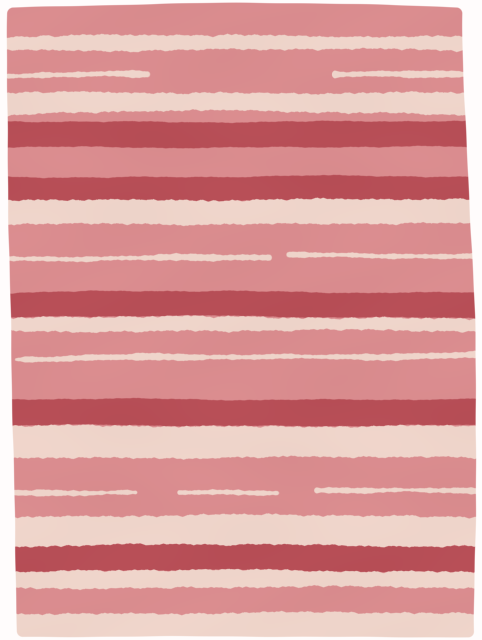
Reproduce this pattern procedurally as a WebGL 1 fragment shader.

```glsl
precision highp float;
// Hand-painted rose, cream and crimson stripes with broken brush lines on a pale sheet.
uniform vec2 u_resolution;

const float PI = 3.14159;
const float WIDTH = 0.754; // canvas width when its height is 1

const vec3 PAPER = vec3(1.0, 0.99, 0.99);
const vec3 ROSE = vec3(0.853, 0.548, 0.558);
const vec3 CREAM = vec3(0.935, 0.832, 0.792);
const vec3 CRIMSON = vec3(0.716, 0.306, 0.338);

float hash(float n) {
  return fract(sin(n * 91.7) * 4375.5);
}

// Distance to the nearest jittered point on a line, about 0 to 1.
float cellNoise(float x, float seed) {
  float cell = floor(x);
  float nearest = 1.0;
  for (int i = -1; i <= 1; i++) {
    float c = cell + float(i);
    nearest = min(nearest, abs(x - c - hash(c + seed)));
  }
  return nearest;
}

// Slow drift of a hand-drawn line.
float drift(float x, float seed) {
  return 0.0013 * sin(x * 9.0 + seed) + 0.0008 * sin(x * 23.0 + seed * 2.3)
       + 0.0004 * sin(x * 61.0 + seed * 3.7);
}

// Small bristle marks along an edge.
float bristle(float x, float seed) {
  return 0.0034 * (cellNoise(x * 42.0, seed) - 0.3)
       + 0.0022 * (cellNoise(x * 105.0, seed + 5.0) - 0.3);
}

float arch(float x) {
  return sin(PI * clamp(x / WIDTH, 0.0, 1.0));
}

float edge(float x, float y, float rough) {
  float seed = y * 157.0;
  return y - 0.0015 * arch(x) + drift(x, seed) + rough * bristle(x, seed);
}

float cover(float dist, float soft) {
  return 1.0 - smoothstep(-soft, soft, dist);
}

// Full-width stripe; bow lifts the middle of its lower edge.
float band(vec2 p, float top, float bottom, float rough, float bow, float soft) {
  float upper = edge(p.x, top, rough);
  float lower = edge(p.x, bottom, rough) - bow * arch(p.x);
  return cover(max(upper - p.y, p.y - lower), soft);
}

// Thin brush line between two ends, with uneven thickness and rounded tips.
float dash(vec2 p, float y, float start, float end, float soft) {
  float seed = y * 83.0 + start * 11.0;
  float halfWidth = 0.0042 + 0.7 * drift(p.x * 1.6, seed + 2.0) + 0.6 * bristle(p.x, seed);
  float along = max(max(start + 0.004 - p.x, p.x - end + 0.004), 0.0);
  float across = p.y - y - drift(p.x, seed);
  return cover(length(vec2(along, across)) - halfWidth, soft);
}

// Slightly skewed painted sheet with rounded corners.
float sheet(vec2 p, float radius, float soft) {
  float wobble = 0.6 * drift(p.y, 4.0);
  float left = 0.012 + 0.014 * smoothstep(0.22, 1.0, p.y) + wobble;
  float right = 0.724 + 0.021 * smoothstep(0.0, 0.65, p.y)
              - 0.004 * smoothstep(0.8, 1.0, p.y) + wobble;
  float top = 0.012 - 0.007 * arch(p.x) + 0.5 * drift(p.x, 7.0);
  float bottom = 0.995 + 0.5 * drift(p.x, 2.0);
  vec2 d = vec2(max(left - p.x, p.x - right), max(top - p.y, p.y - bottom)) + radius;
  return cover(length(max(d, 0.0)) + min(max(d.x, d.y), 0.0) - radius, soft);
}

void main() {
  vec2 uv = gl_FragCoord.xy / u_resolution;
  vec2 p = vec2(uv.x * WIDTH, 1.0 - uv.y); // y runs downward
  float soft = max(0.0013, 0.8 / u_resolution.y);

  // Crimson stripes, fairly clean edges
  float crimson = band(p, 0.191, 0.231, 0.35, 0.0, soft);
  crimson = max(crimson, band(p, 0.277, 0.315, 0.35, 0.0, soft));
  crimson = max(crimson, band(p, 0.457, 0.496, 0.35, 0.0, soft));
  crimson = max(crimson, band(p, 0.625, 0.666, 0.35, 0.0, soft));
  crimson = max(crimson, band(p, 0.852, 0.893, 0.35, 0.0, soft));

  // Cream stripes, ragged edges
  float cream = band(p, 0.057, 0.079, 0.9, 0.0, soft);
  cream = max(cream, band(p, 0.146, 0.182, 0.9, 0.008, soft));
  cream = max(cream, band(p, 0.313, 0.351, 0.9, 0.0, soft));
  cream = max(cream, band(p, 0.497, 0.518, 0.9, 0.0, soft));
  cream = max(cream, band(p, 0.667, 0.716, 0.9, 0.0, soft));
  cream = max(cream, band(p, 0.807, 0.853, 0.9, 0.0, soft));
  cream = max(cream, band(p, 0.893, 0.919, 0.9, 0.0, soft));
  cream = max(cream, band(p, 0.959, 1.02, 0.9, 0.0, soft));

  // Broken brush lines, and one unbroken line on a slight slope
  float lines = max(dash(p, 0.117, -0.1, 0.233, soft), dash(p, 0.115, 0.521, 0.9, soft));
  lines = max(lines, max(dash(p, 0.403, -0.1, 0.424, soft), dash(p, 0.400, 0.449, 0.9, soft)));
  lines = max(lines, dash(p + vec2(0.0, 0.009 * (p.x - 0.37)), 0.558, 0.022, 0.9, soft));
  lines = max(lines, max(dash(p, 0.769, -0.1, 0.216, soft), dash(p, 0.769, 0.277, 0.437, soft)));
  lines = max(lines, dash(p, 0.767, 0.492, 0.9, soft));

  // Layer the paint with a faint uneven wash
  vec3 color = mix(ROSE, CRIMSON, crimson);
  color = mix(color, CREAM, max(cream, lines));
  color += 0.005 * sin(p.x * 17.0 + 2.0 * sin(p.y * 13.0)) * sin(p.y * 29.0 + p.x * 6.0);
  gl_FragColor = vec4(mix(PAPER, color, sheet(p, 0.009, soft)), 1.0);
}
```
